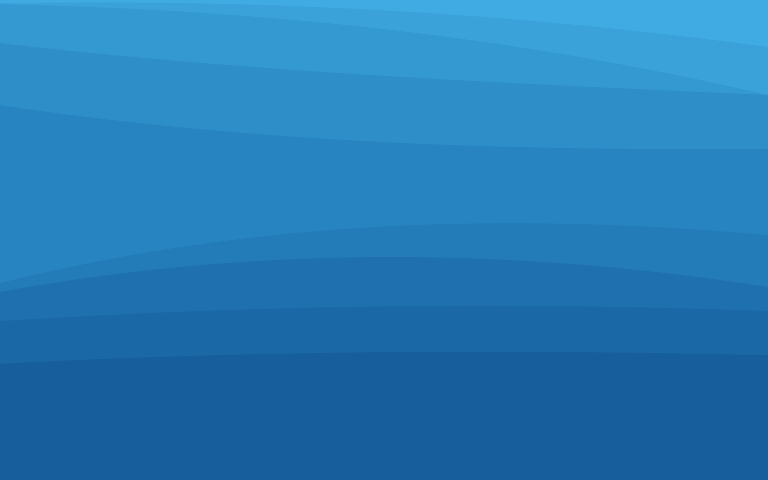
Write a Shadertoy shader that draws this background.

```glsl
#define TOP_COLOR vec3(0.251, 0.671, 0.886)
#define MID_COLOR vec3(0.153, 0.518, 0.753)
#define LOW_COLOR vec3(0.086, 0.369, 0.612)
// Wave heights at 0, 1/3, 2/3 and 1 of the canvas width
#define WAVE_1 vec4(0.993, 0.990, 0.960, 0.902)
#define WAVE_2 vec4(0.991, 0.965, 0.904, 0.802)
#define WAVE_3 vec4(0.910, 0.860, 0.827, 0.802)
#define WAVE_4 vec4(0.781, 0.721, 0.694, 0.690)
#define WAVE_5 vec4(0.410, 0.506, 0.535, 0.510)
#define WAVE_6 vec4(0.392, 0.456, 0.458, 0.402)
#define WAVE_7 vec4(0.331, 0.356, 0.363, 0.352)
#define WAVE_8 vec4(0.242, 0.262, 0.267, 0.260)

const int WAVE_COUNT = 8;

// Cubic curve through four evenly spaced heights
float waveHeight(vec4 heights, float x) {
    float t = 3.0 * x;
    float a = t - 1.0, b = t - 2.0, c = t - 3.0;
    vec4 weights = vec4(-a * b * c, 3.0 * t * b * c, -3.0 * t * a * c, t * a * b) / 6.0;
    return dot(heights, weights);
}

// Colour ramp from the highest layer (0) to the lowest (1)
vec3 layerColor(float depth) {
    vec3 upper = mix(TOP_COLOR, MID_COLOR, clamp(2.0 * depth, 0.0, 1.0));
    return mix(upper, LOW_COLOR, clamp(2.0 * depth - 1.0, 0.0, 1.0));
}

void mainImage(out vec4 fragColor, in vec2 fragCoord) {
    vec2 uv = fragCoord / iResolution.xy;
    float halfEdge = 0.5 / iResolution.y;
    vec4 waves[WAVE_COUNT] = vec4[WAVE_COUNT](
        WAVE_1, WAVE_2, WAVE_3, WAVE_4, WAVE_5, WAVE_6, WAVE_7, WAVE_8);

    // Stack the layers from back to front
    vec3 color = layerColor(0.0);
    for (int i = 0; i < WAVE_COUNT; i++) {
        float height = waveHeight(waves[i], uv.x);
        float cover = 1.0 - smoothstep(-halfEdge, halfEdge, uv.y - height);
        color = mix(color, layerColor(float(i + 1) / float(WAVE_COUNT)), cover);
    }

    fragColor = vec4(color, 1.0);
}
```
